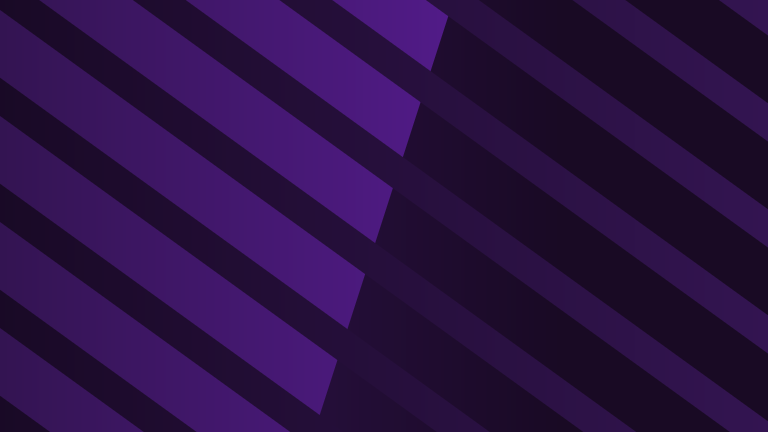
Give the GLSL for this background, as a Shadertoy shader.

```glsl
// Purple diagonal stripes crossing a slanted divide: glowing panels on the left,
// a deep shade on the right. Repeated distance functions shape the bands, and
// horizontal gradients tint each layer.

const float STRIPE_SLOPE  = 0.7235;   // fall of the bands per unit of x
const float STRIPE_PERIOD = 0.2454;   // vertical spacing of the bands
const float STRIPE_HALF   = 0.0443;   // half of a band's vertical thickness
const float STRIPE_OFFSET = -0.0213;  // height of the first band's centre line
const float DIVIDE_TOP    = 1.0498;   // where the divide meets the top
const float DIVIDE_LEAN   = 0.3224;   // how far the divide moves left going down

const vec3 PANEL_DIM    = vec3(0.200, 0.078, 0.320);
const vec3 PANEL_BRIGHT = vec3(0.320, 0.106, 0.535);
const vec3 SHADE_WARM   = vec3(0.142, 0.055, 0.222);
const vec3 SHADE_DEEP   = vec3(0.098, 0.038, 0.142);
const vec3 BAND_LEFT    = vec3(0.098, 0.037, 0.148);
const vec3 BAND_RIGHT   = vec3(0.200, 0.080, 0.318);

// Linear colour ramp between two positions
vec3 ramp(vec3 from, vec3 to, float start, float end, float x) {
    return mix(from, to, clamp((x - start) / (end - start), 0.0, 1.0));
}

// Coverage of the negative side of a signed distance
float coverage(float dist, float pixel) {
    return clamp(0.5 - dist / pixel, 0.0, 1.0);
}

// Signed distance to evenly repeated slanted bands
float stripeDistance(vec2 p, float slope, float period, float halfWidth, float offset) {
    float intercept = p.y - slope * p.x - offset;
    float fromCentre = abs(fract(intercept / period + 0.5) - 0.5) * period;
    return (fromCentre - halfWidth) / length(vec2(1.0, slope));
}

// Signed distance to a leaning line, negative on its left
float divideDistance(vec2 p, float top, float lean) {
    return (p.x - top + lean * p.y) / length(vec2(1.0, lean));
}

void mainImage(out vec4 fragColor, in vec2 fragCoord) {
    // Units of canvas height, with y measured down from the top
    float pixel = 1.0 / iResolution.y;
    vec2 p = vec2(fragCoord.x, iResolution.y - fragCoord.y) * pixel;
    float across = fragCoord.x / iResolution.x;

    // Gradients of the three layers
    vec3 panel = ramp(PANEL_DIM, PANEL_BRIGHT, 0.0, 0.59, across);
    vec3 shade = ramp(SHADE_WARM, SHADE_DEEP, 0.42, 0.73, across);
    vec3 band  = ramp(BAND_LEFT, BAND_RIGHT, 0.0, 1.0, across);

    // Left panels against right shade, then the bands over both
    float left = coverage(divideDistance(p, DIVIDE_TOP, DIVIDE_LEAN), pixel);
    float stripe = coverage(stripeDistance(p, STRIPE_SLOPE, STRIPE_PERIOD,
                                           STRIPE_HALF, STRIPE_OFFSET), pixel);
    vec3 color = mix(mix(shade, panel, left), band, stripe);
    fragColor = vec4(color, 1.0);
}
```
